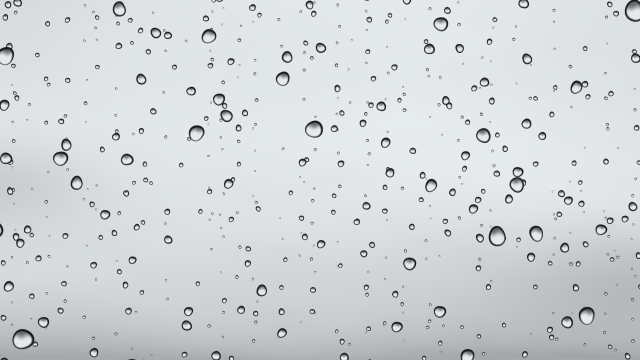
Write a Shadertoy shader that draws this texture.

```glsl
// Rain drops on a window pane in front of a pale overcast sky.
// The sky is a sum of soft cloud shades; four jittered grids scatter the drops,
// from fine trailing specks to large beads with dark rims and a lit lower half.

const vec3 SKY_TINT = vec3(0.979, 1.0, 1.009);
const vec3 RIM_COLOR = vec3(0.105, 0.10, 0.115);
const vec3 DROP_TOP = vec3(0.40, 0.41, 0.42);
const vec3 DROP_BOTTOM = vec3(0.90, 0.915, 0.925);

float hash(vec2 p) {
    return fract(sin(dot(p, vec2(127.1, 311.7))) * 43758.5453);
}

float valueNoise(vec2 p) {
    vec2 i = floor(p), f = fract(p);
    f = f * f * (3.0 - 2.0 * f);
    float low = mix(hash(i), hash(i + vec2(1, 0)), f.x);
    float high = mix(hash(i + vec2(0, 1)), hash(i + vec2(1, 1)), f.x);
    return mix(low, high, f.y);
}

float fbm(vec2 p) {
    float sum = 0.0, weight = 0.5;
    for (int i = 0; i < 4; i++) {
        sum += weight * valueNoise(p);
        p = p * 2.03 + 7.3;
        weight *= 0.5;
    }
    return sum;
}

// Soft elliptical blot, 1 at its centre
float blot(vec2 uv, vec2 center, vec2 size) {
    vec2 q = (uv - center) / size;
    return exp(-dot(q, q));
}

vec3 sky(vec2 uv) {
    float clouds = fbm(uv * vec2(2.5, 3.5) + 3.0) - 0.47;
    vec2 w = uv + vec2(0.0, 0.08 * clouds);
    float shade = 0.917 + 0.05 * clouds;
    shade -= 0.055 * (1.0 - smoothstep(0.1, 0.6, w.y));
    shade -= 0.19 * exp(-max(w.y, 0.0) * 11.0);
    shade -= 0.11 * blot(w, vec2(1.02, 0.20), vec2(0.27, 0.14));
    shade -= 0.10 * blot(w, vec2(-0.02, 0.48), vec2(0.17, 0.13));
    shade -= 0.06 * blot(w, vec2(0.0, 1.0), vec2(0.22, 0.30));
    shade -= 0.04 * blot(w, vec2(1.0, 0.85), vec2(0.25, 0.35));
    return shade * SKY_TINT;
}

// Paints one drop centred at the origin of p
vec3 paintDrop(vec3 color, vec2 p, float radius, vec2 id, float pixel) {
    float reach = length(p);
    if (reach > radius * 1.7 + 2.0 * pixel) return color;

    // Slightly tilted, stretched and lumpy outline
    float tilt = (hash(id + 5.1) - 0.5) * 1.2;
    float stretch = 1.0 + 0.14 * hash(id + 6.2) + 0.25 * step(0.95, hash(id + 7.3));
    vec2 q = mat2(cos(tilt), sin(tilt), -sin(tilt), cos(tilt)) * p;
    q *= vec2(sqrt(stretch), 1.0 / sqrt(stretch));
    float angle = atan(q.y, q.x + 1e-5);
    float phase = 6.28 * hash(id + 8.4);
    float lump = 0.05 * sin(2.0 * angle + phase) + 0.035 * sin(3.0 * angle - phase);
    float dist = length(q) - radius * (1.0 + lump);
    float cover = 1.0 - smoothstep(-0.7 * pixel, 0.7 * pixel, dist);

    // Refracted view: dark cap above a ragged horizon, bright below
    vec2 local = p / radius;
    float horizon = local.y + 0.10 * sin(local.x * 5.0 + phase);
    vec3 inside = mix(DROP_BOTTOM, DROP_TOP, smoothstep(-0.15, 0.75, horizon));

    // Rim, relatively heavier on small drops and at the upper edge
    float depth = -dist / radius;
    float rimWidth = mix(0.33, 0.18, smoothstep(0.005, 0.025, radius));
    rimWidth += 0.07 * local.y + 0.05 * sin(angle + phase);
    float soft = 0.06 + 0.6 * pixel / radius;
    float rim = 1.0 - smoothstep(rimWidth - soft, rimWidth + soft, depth);
    vec3 drop = mix(inside, RIM_COLOR, rim);

    float opacity = mix(0.6, 1.0, smoothstep(0.002, 0.006, radius));
    return mix(color, drop, cover * opacity);
}

// Scatters drops in a jittered grid; trail gathers them into vertical lines
vec3 scatterDrops(vec3 color, vec2 p, float cellSize, float density,
                  vec2 radii, float trail, float seed, float pixel) {
    vec2 base = floor(p / cellSize);
    for (int y = -1; y <= 1; y++) {
        for (int x = -1; x <= 1; x++) {
            vec2 cell = base + vec2(x, y);
            vec2 id = cell + seed;
            float column = hash(vec2(id.x, seed));
            float chance = density * mix(1.0, 0.25 + 1.5 * column, trail);
            if (hash(id) > chance) continue;
            vec2 jitter = vec2(hash(id + 1.7), hash(id + 2.9));
            jitter.x = mix(jitter.x, hash(vec2(id.x, seed + 4.0)), 0.7 * trail);
            float size = hash(id + 3.8);
            float radius = mix(radii.x, radii.y, size * sqrt(size));
            vec2 center = (cell + 0.05 + 0.9 * jitter) * cellSize;
            color = paintDrop(color, p - center, radius, id, pixel);
        }
    }
    return color;
}

void mainImage(out vec4 fragColor, in vec2 fragCoord) {
    vec2 p = fragCoord / iResolution.y;
    float pixel = 1.0 / iResolution.y;
    vec3 color = sky(fragCoord / iResolution.xy);

    // Specks, small, medium and large drops
    color = scatterDrops(color, p, 0.050, 0.40, vec2(0.0022, 0.0052), 1.0, 11.0, pixel);
    color = scatterDrops(color, p, 0.075, 0.55, vec2(0.0060, 0.0098), 0.3, 37.0, pixel);
    color = scatterDrops(color, p, 0.115, 0.52, vec2(0.0105, 0.0180), 0.0, 59.0, pixel);
    color = scatterDrops(color, p, 0.200, 0.33, vec2(0.0190, 0.0300), 0.0, 83.0, pixel);
    fragColor = vec4(color, 1.0);
}
```
